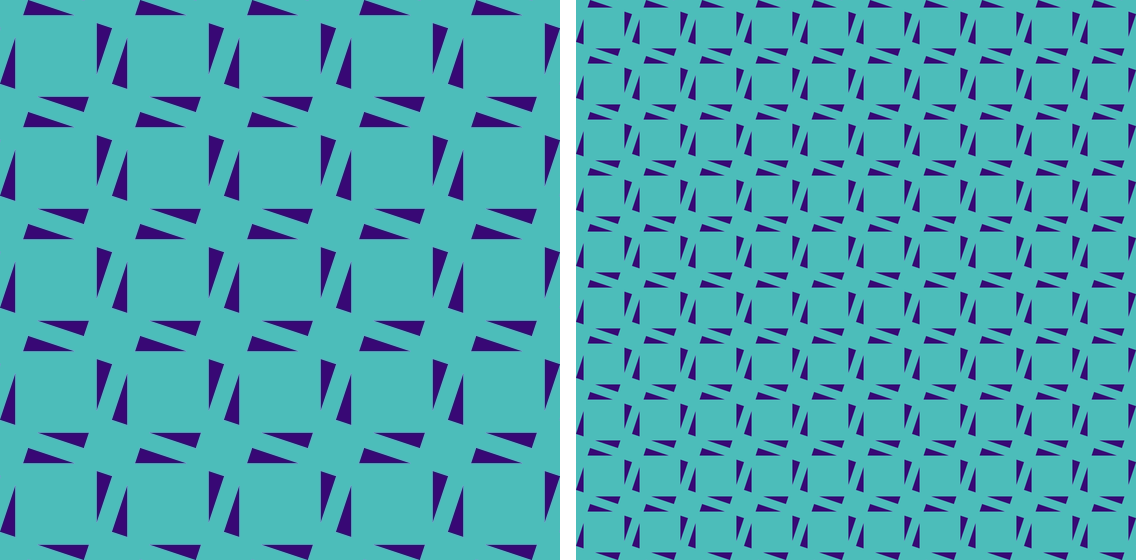
Left: one tile. Right: repeated 2 by 2.
A three.js fragment shader for this pattern:

```glsl
// Five by five cells, each a plain square framed by four slim right triangles.
// One triangle is measured by its signed distance and turned by quarter turns;
// brightness gets a crisp edge and hue a softer one, leaving a faint fringe.

#define REPEATS 5.0
#define SQUARE_HALF 0.3646
#define BASE_START -0.293
#define BASE_LENGTH 0.4517
#define CRISP_EDGE 0.006
#define HUE_EDGE 0.015
#define TEAL vec3(0.30, 0.74, 0.73)
#define PURPLE vec3(0.22, 0.03, 0.46)

varying vec2 vUv;

float cross2(vec2 a, vec2 b) {
  return a.x * b.y - a.y * b.x;
}

// x: distance to the segment ab, y: positive on its left side
vec2 edge(vec2 p, vec2 a, vec2 b) {
  vec2 ab = b - a;
  vec2 ap = p - a;
  float t = clamp(dot(ap, ab) / dot(ab, ab), 0.0, 1.0);
  return vec2(length(ap - ab * t), cross2(ab, ap));
}

// Signed distance to a counterclockwise triangle, negative inside
float triangle(vec2 p, vec2 a, vec2 b, vec2 c) {
  vec2 d = min(min(edge(p, a, b), edge(p, b, c)), edge(p, c, a));
  return d.y > 0.0 ? -d.x : d.x;
}

// Triangle above the square; its legs have slopes 3 and -1/3
float blade(vec2 p) {
  vec2 start = vec2(BASE_START, SQUARE_HALF);
  vec2 tip = start + vec2(BASE_LENGTH, 0.0);
  vec2 corner = start + BASE_LENGTH * vec2(0.1, 0.3);
  return triangle(p, start, tip, corner);
}

// Four blades, plus those of the adjoining cells that touch the border
float pinwheel(vec2 p) {
  float d = 1.0;
  for (int i = 0; i < 4; i++) {
    d = min(d, min(blade(p), blade(p + vec2(0.0, 1.0))));
    p = vec2(-p.y, p.x);
  }
  return d;
}

vec3 paint(float d, float softness) {
  return mix(PURPLE, TEAL, smoothstep(-softness, softness, d));
}

float luma(vec3 c) {
  return dot(c, vec3(0.299, 0.587, 0.114));
}

void main() {
  float d = pinwheel(fract(vUv * REPEATS) - 0.5);

  // Soft hue carried by crisp brightness
  vec3 hue = paint(d, HUE_EDGE);
  vec3 color = hue + luma(paint(d, CRISP_EDGE)) - luma(hue);
  gl_FragColor = vec4(clamp(color, 0.0, 1.0), 1.0);
}
```
